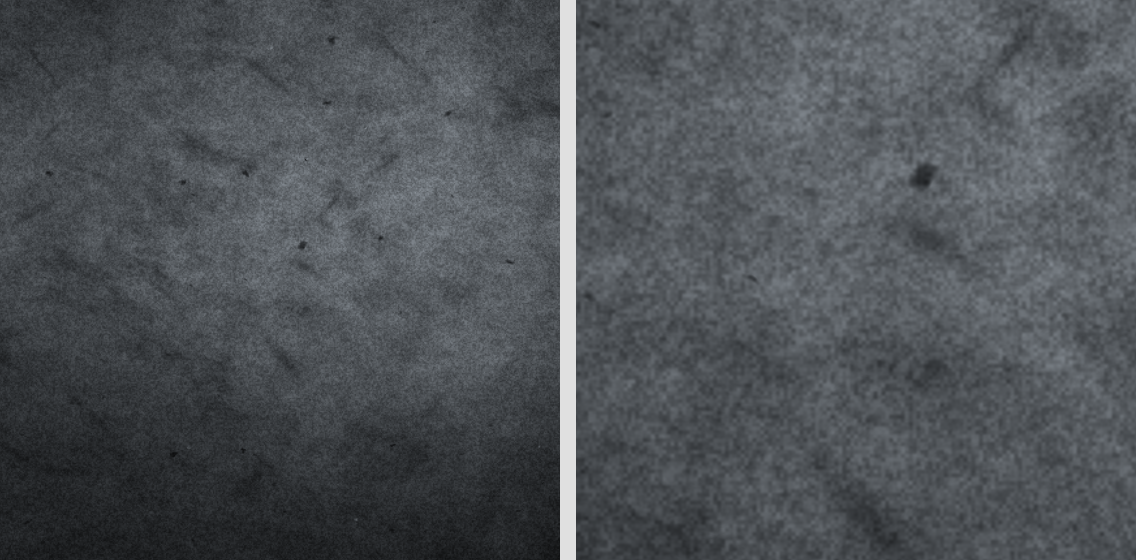
Left: the whole. Right: its middle third, enlarged.
A three.js fragment shader for this texture:

```glsl
varying vec2 vUv;

float hash(vec2 p) {
  vec3 q = fract(p.xyx * vec3(0.1031, 0.1030, 0.0973));
  q += dot(q, q.yzx + 33.33);
  return fract((q.x + q.y) * q.z);
}

float noise(vec2 p) {
  vec2 cell = floor(p);
  vec2 f = fract(p);
  f = f * f * (3.0 - 2.0 * f);
  float low = mix(hash(cell), hash(cell + vec2(1.0, 0.0)), f.x);
  float high = mix(hash(cell + vec2(0.0, 1.0)), hash(cell + vec2(1.0)), f.x);
  return mix(low, high, f.y);
}

mat2 rotate(float angle) {
  float c = cos(angle), s = sin(angle);
  return mat2(c, s, -s, c);
}

float fbm(vec2 p, float gain) {
  float sum = 0.0, weight = 0.5;
  for (int i = 0; i < 6; i++) {
    sum += weight * (noise(p) - 0.5);
    p = rotate(0.65) * p * 2.03 + 17.3;
    weight *= gain;
  }
  return sum;
}

// Broad light: brightest right of centre, falling off to the floor and the left
float lighting(vec2 p) {
  float light = 0.125 + 0.265 * smoothstep(-0.06, 0.60, p.y + 0.06 * (p.x - 0.5));
  light -= 0.085 * smoothstep(0.66, 1.0, p.y);
  light -= 0.10 * smoothstep(0.60, 0.0, p.x) * smoothstep(0.0, 0.4, p.y);
  light -= 0.05 * smoothstep(0.84, 1.02, p.x);
  vec2 glow = (p - vec2(0.60, 0.60)) * vec2(1.0, 1.4);
  return light + 0.03 * exp(-9.0 * dot(glow, glow));
}

// Soft, broken diagonal folds
float creases(vec2 p) {
  float dark = 0.0;
  vec2 bent = p + 0.03 * (vec2(noise(p * 7.0), noise(p * 7.0 + 40.0)) - 0.5);
  bent += 0.006 * (vec2(noise(p * 45.0), noise(p * 45.0 + 80.0)) - 0.5);
  for (int i = 0; i < 16; i++) {
    float id = float(i) * 3.7 + 2.0;
    vec2 centre = vec2(hash(vec2(id, 1.3)), 0.2 + 0.75 * hash(vec2(id, 5.9)));
    float angle = mod(float(i), 3.0) < 2.0 ? 0.68 : -0.60;
    vec2 q = rotate(angle + 0.5 * (hash(vec2(id, 8.1)) - 0.5)) * (bent - centre);
    float reach = mix(0.04, 0.18, hash(vec2(id, 11.7)));
    float width = mix(0.003, 0.010, hash(vec2(id, 14.2)));
    float along = smoothstep(reach, reach * 0.3, abs(q.x));
    float across = exp(-q.y * q.y / (width * width));
    dark = max(dark, along * across * smoothstep(0.2, 0.7, noise(p * 28.0 + id)));
  }
  return dark;
}

// Sparse soft flecks, one per chosen cell
float flecks(vec2 p, float count, float chance, float size, float seed) {
  vec2 id = floor(p * count) + seed;
  vec2 centre = 0.25 + 0.5 * vec2(hash(id + 3.1), hash(id + 7.7));
  vec2 q = (fract(p * count) - centre) / count;
  q += 0.4 * size * (vec2(noise(p * 210.0), noise(p * 210.0 + 60.0)) - 0.5);
  q = rotate(1.6 * hash(id + 21.0) - 0.9) * q;
  q.y *= mix(1.1, 2.4, hash(id + 12.4));
  float radius = size * mix(0.5, 1.0, hash(id + 15.8));
  return step(hash(id), chance) * smoothstep(radius, radius * 0.1, length(q));
}

void main() {
  vec2 p = vUv;
  vec2 warp = vec2(fbm(p * 5.0 + 9.0, 0.55), fbm(p * 5.0 + 31.0, 0.55));
  vec2 flow = p + 0.09 * warp;

  // Mottling from wide clouds down to small rough patches
  float cloud = fbm(flow * vec2(5.0, 6.0) + 5.0, 0.55);
  float mottle = fbm(flow * vec2(17.0, 23.0) + 23.0, 0.68);
  float stain = smoothstep(0.05, 0.30, fbm(flow * vec2(8.0, 11.0) + 71.0, 0.62));
  float shade = lighting(p + 0.06 * warp) + 0.008;
  shade *= 1.0 + 0.24 * cloud + 0.34 * mottle - 0.20 * stain;

  // Short fibres, leaning slightly down to the right
  vec2 fibre = rotate(0.35) * flow;
  shade *= 1.0 + 0.10 * (noise(fibre * vec2(45.0, 120.0)) - 0.5);

  // Folds and flecks
  shade *= 1.0 - 0.25 * creases(p);
  shade *= 1.0 - 0.60 * flecks(p, 8.0, 0.16, 0.013, 4.0);
  shade *= 1.0 - 0.35 * flecks(p, 19.0, 0.10, 0.007, 50.0);
  shade += 0.14 * flecks(p, 7.0, 0.05, 0.007, 90.0);

  // Fine grain
  float grain = noise(p * 430.0) - 0.5;
  grain += 0.75 * (noise(rotate(0.5) * p * 260.0 + 300.0) - 0.5);
  grain += 0.35 * (noise(rotate(1.1) * p * 130.0 + 600.0) - 0.5);
  shade += grain * (0.035 + 0.19 * shade);

  vec3 tint = mix(vec3(0.94, 1.0, 1.06), vec3(0.95, 1.0, 1.05), smoothstep(0.15, 0.4, shade));
  gl_FragColor = vec4(clamp(shade, 0.0, 1.0) * tint, 1.0);
}
```
